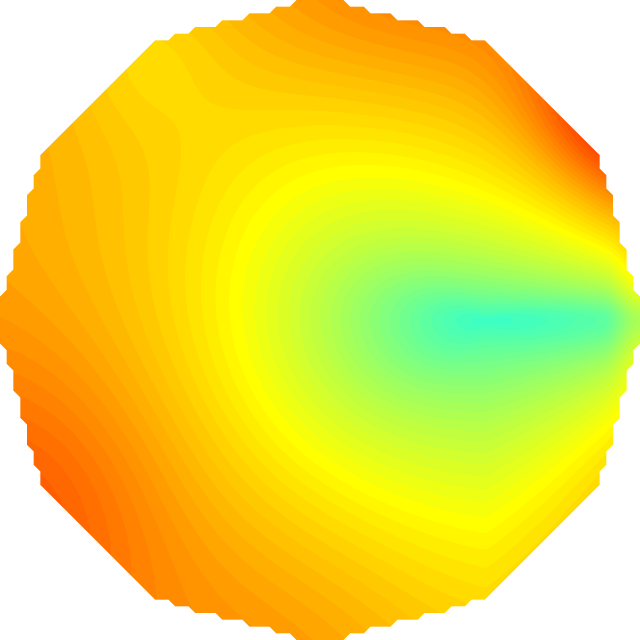
A three.js fragment shader for this background:

```glsl
varying vec2 vUv;

const vec3 PAPER = vec3(1.0);
const float BAND_STEP = 0.035;      // level difference between contour bands
const float GRID_CELLS = 47.5;      // cells from centre to rim
const float RIM_LIMIT = 48.51;      // reach of the shallow rim sides
const float RIM_SLOPE = 0.27;
const float DIAGONAL_LIMIT = 66.01; // reach of the diagonal rim sides
const vec2 BASIN_CENTRE = vec2(0.52, 0.0);
const float BASIN_LEFT = 0.8;
const float BASIN_RIGHT = 1.6;
const float PLATEAU = 0.4;
const float BASIN_DEPTH = 1.17;
const float BASIN_FALLOFF = 1.07;

// Rotated elliptical bump with a peak of one
float lobe(vec2 p, vec2 centre, vec2 radii, float angle) {
  vec2 d = p - centre;
  float c = cos(angle);
  float s = sin(angle);
  d = vec2(c * d.x + s * d.y, c * d.y - s * d.x) / radii;
  return exp(-dot(d, d));
}

// Skewed basin: smooth toward the left, creased along its axis
float basin(vec2 p) {
  vec2 d = p - BASIN_CENTRE;
  float upper = max(0.395 - 0.4 * d.x, 0.1);
  float lower = max(0.667 - 0.85 * max(d.x, 0.0), 0.1);
  vec2 radii = vec2(d.x < 0.0 ? BASIN_LEFT : BASIN_RIGHT,
                    d.y > 0.0 ? upper : lower);
  vec2 n = d / radii;
  float rho = max(length(n), 0.0001);
  float power = 1.5 - 0.5 * n.y * n.y / (rho * rho);
  return PLATEAU - BASIN_DEPTH * exp(-BASIN_FALLOFF * pow(rho, power));
}

// Scalar field: zero is yellow, positive is warm, negative is cool
float heat(vec2 p) {
  float level = basin(p);
  level += 0.52 * lobe(p, vec2(0.92, 0.60), vec2(0.31, 0.20), 2.356);
  level += 0.32 * lobe(p, vec2(-0.95, -0.62), vec2(0.52), 0.0);
  level += 0.15 * lobe(p, vec2(-0.10, -1.05), vec2(0.50), 0.0);
  level += 0.21 * lobe(p, vec2(0.25, 1.05), vec2(0.55, 0.35), 0.0);
  level -= 0.13 * lobe(p, vec2(-0.56, 0.85), vec2(0.27), 0.0);
  level += 0.25 * smoothstep(0.88, 1.0, p.x) * exp(-p.y * p.y / 0.04);
  return level;
}

// Red through yellow to cyan
vec3 spectrum(float level) {
  return clamp(vec3(1.0 + level, 1.0 - level, -level), 0.0, 1.0);
}

// Contour bands with smooth edges
float banded(float level) {
  float t = level / BAND_STEP + 0.5;
  float w = clamp(fwidth(t), 0.001, 0.5);
  float edge = smoothstep(1.0 - w, 1.0, fract(t));
  return (floor(t) + edge) * BAND_STEP;
}

// Whether a grid node lies within the many-sided rim
bool nodeInside(vec2 node) {
  vec2 a = abs(node);
  float major = max(a.x, a.y);
  float minor = min(a.x, a.y);
  return major + RIM_SLOPE * minor < RIM_LIMIT && a.x + a.y < DIAGONAL_LIMIT;
}

// Full cells, plus half cells cut along the diagonal
float stepMask(vec2 p) {
  vec2 q = abs(p) * GRID_CELLS;
  vec2 cell = floor(q - 0.5) + 0.5;
  vec2 f = q - cell;
  bool full = nodeInside(cell + 1.0);
  bool cut = nodeInside(cell + vec2(1.0, 0.0))
          && nodeInside(cell + vec2(0.0, 1.0))
          && f.x + f.y < 1.0;
  return full || cut ? 1.0 : 0.0;
}

// Average of samples spread over the local footprint
float rimCoverage(vec2 p) {
  vec2 footprint = fwidth(p);
  float sum = 0.0;
  for (int i = 0; i < 3; i++) {
    for (int j = 0; j < 3; j++) {
      sum += stepMask(p + footprint * (vec2(float(i), float(j)) - 1.0) / 3.0);
    }
  }
  return sum / 9.0;
}

void main() {
  vec2 p = vUv * 2.0 - 1.0;
  vec3 field = spectrum(banded(heat(p)));
  gl_FragColor = vec4(mix(PAPER, field, rimCoverage(p)), 1.0);
}
```
